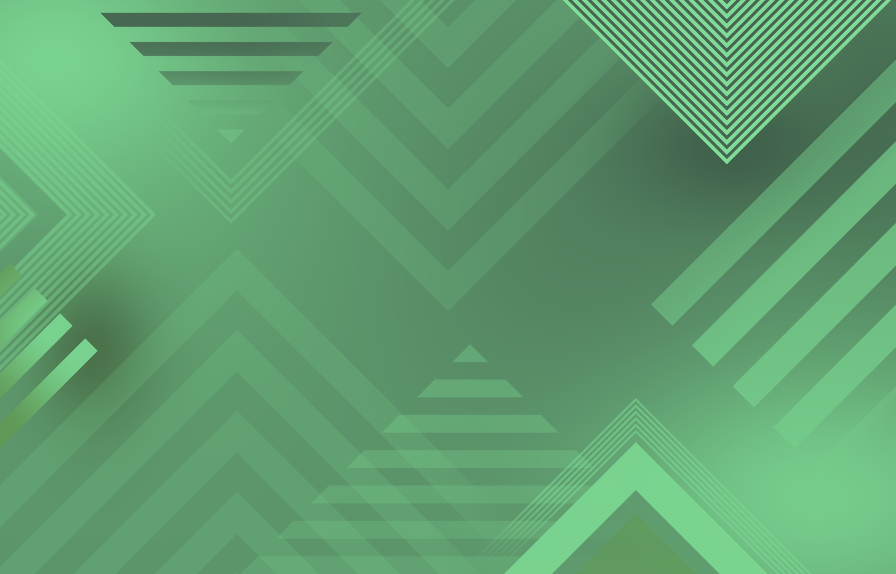
Give the GLSL for this background, as a WebGL 2 fragment shader.

```glsl
#version 300 es
precision highp float;

uniform vec2 u_resolution;
out vec4 outColor;

#define HEIGHT 4.92
#define BASE vec3(0.36, 0.585, 0.415)
#define LIGHT vec3(0.48, 0.84, 0.57)
#define DEEP vec3(0.315, 0.49, 0.37)
#define SHADOW vec3(0.24, 0.36, 0.28)
#define OLIVE vec3(0.38, 0.60, 0.34)
#define SOFT_ALPHA 0.17
#define LINE_ALPHA 0.42

float pixel;

// Smooth coverage, one where d is positive
float fill(float d) {
    return smoothstep(-0.7 * pixel, 0.7 * pixel, d);
}

float band(float t, float low, float high) {
    return fill(t - low) * fill(high - t);
}

// Repeated stripes, each starting at a multiple of the period
float stripes(float t, float period, float width) {
    float m = mod(t - 0.5 * width + 0.5 * period, period) - 0.5 * period;
    return fill(0.5 * width - abs(m));
}

float glow(vec2 p, vec2 center, vec2 radius) {
    vec2 q = (p - center) / radius;
    return exp(-dot(q, q));
}

// Depth inside a right-angled wedge whose tip points down (+1) or up (-1)
float wedge(vec2 p, vec2 tip, float side) {
    return side * (tip.y - p.y) - abs(p.x - tip.x);
}

vec3 backdrop(vec2 p) {
    vec3 c = BASE;
    c = mix(c, LIGHT, 0.28 * glow(p, vec2(1.0, 1.5), vec2(2.0, 1.6)));
    c = mix(c, DEEP, 0.85 * glow(p, vec2(5.2, 2.0), vec2(1.8, 2.0)));
    c = mix(c, LIGHT, 0.92 * glow(p, vec2(0.45, 0.5), vec2(1.45, 1.1)));
    c = mix(c, SHADOW, 0.65 * glow(p, vec2(7.6, 0.8), vec2(0.9, 1.6)));
    c = mix(c, SHADOW, 0.9 * glow(p, vec2(6.3, 1.25), vec2(1.0, 0.65)));
    c = mix(c, LIGHT, 0.85 * glow(p, vec2(7.0, 4.25), vec2(1.8, 1.15)));
    return mix(c, SHADOW * vec3(1.15, 1.15, 0.95), 0.85 * glow(p, vec2(0.8, 3.0), vec2(0.5, 0.65)));
}

// Broad translucent chevrons
vec3 softChevrons(vec3 c, vec2 p) {
    float down = wedge(p, vec2(3.84, 2.67), 1.0);
    float fade = smoothstep(2.1, 3.0, p.x) * (1.0 - smoothstep(4.9, 5.9, p.x));
    c = mix(c, LIGHT, SOFT_ALPHA * fade * fill(down) * stripes(down, 0.695, 0.35));
    float up = wedge(p, vec2(2.03, 2.13), -1.0);
    fade = 1.0 - smoothstep(3.6, 4.5, p.x);
    return mix(c, LIGHT, SOFT_ALPHA * fade * fill(up) * stripes(up, 0.695, 0.36));
}

// Fine outlines on the left side
vec3 fineLines(vec3 c, vec2 p) {
    float v = wedge(p, vec2(1.98, 1.92), 1.0);
    float fade = smoothstep(1.2, 1.9, p.x);
    c = mix(c, LIGHT, 0.3 * fade * band(v, 0.0, 0.42) * stripes(v, 0.085, 0.04));
    float arrow = 1.34 - p.x - abs(p.y - 1.84);
    float rings = band(arrow, 0.0, 0.77) + fill(arrow - 1.01);
    c = mix(c, DEEP, 0.25 * band(arrow, 0.77, 1.01));
    return mix(c, LIGHT, LINE_ALPHA * rings * stripes(arrow, 0.08, 0.045));
}

// Horizontal slats forming two triangles
vec3 slats(vec3 c, vec2 p) {
    float funnel = fill(wedge(p, vec2(1.98, 1.23), 1.0)) * stripes(p.y - 0.11, 0.25, 0.12);
    vec3 tint = mix(SHADOW + 0.03, LIGHT, smoothstep(0.65, 1.1, p.y));
    float alpha = mix(0.95, 0.3, smoothstep(0.2, 0.95, p.y)) - 0.25 * smoothstep(2.0, 3.1, p.x);
    c = mix(c, tint, alpha * funnel);
    float pyramid = fill(wedge(p, vec2(4.03, 2.95), -1.0)) * stripes(p.y - 2.95, 0.303, 0.153);
    return mix(c, LIGHT, mix(0.36, 0.2, smoothstep(3.0, 4.9, p.y)) * pyramid);
}

// Diagonal bars cut square at their ends
vec3 diagonalBars(vec3 c, vec2 p) {
    float across = p.x + p.y;
    float along = p.x - p.y;
    float right = fill(along - 2.97) * fill(across - 8.0) * stripes(across - 8.19, 0.70, 0.365);
    float alpha = mix(0.5, 0.78, smoothstep(8.2, 9.2, across)) * (1.0 - smoothstep(10.6, 11.4, across));
    c = mix(c, LIGHT * 0.95, alpha * right);
    float left = fill(-2.17 - along) * band(across, 2.2, 3.95) * stripes(across - 2.34, 0.43, 0.215);
    float shine = smoothstep(-3.6, -2.4, along) * smoothstep(2.1, 3.3, across);
    return mix(c, mix(OLIVE, LIGHT, shine), 0.95 * left);
}

// Striped corner at the top and bright peak at the bottom
vec3 brightWedges(vec3 c, vec2 p) {
    float corner = wedge(p, vec2(6.23, 1.41), 1.0);
    vec3 weave = mix(SHADOW + 0.04, LIGHT + 0.02, stripes(corner, 0.083, 0.046));
    c = mix(c, weave, fill(corner));
    float peak = wedge(p, vec2(5.45, 3.41), -1.0);
    float fade = 1.0 - smoothstep(4.2, 4.9, p.y) * (1.0 - step(5.45, p.x));
    c = mix(c, LIGHT, 0.6 * fade * band(peak, 0.0, 0.3) * stripes(peak, 0.055, 0.027));
    c = mix(c, BASE, 0.75 * fill(peak - 0.79));
    c = mix(c, OLIVE, 0.6 * fill(peak - 0.99));
    return mix(c, LIGHT, 0.93 * band(peak, 0.38, 0.79));
}

void main() {
    // Design units with y measured downward from the top edge
    pixel = HEIGHT / u_resolution.y;
    vec2 p = vec2(gl_FragCoord.x, u_resolution.y - gl_FragCoord.y) * pixel;
    vec3 color = softChevrons(backdrop(p), p);
    color = fineLines(color, p);
    color = slats(color, p);
    color = diagonalBars(color, p);
    color = brightWedges(color, p);
    outColor = vec4(color, 1.0);
}
```
